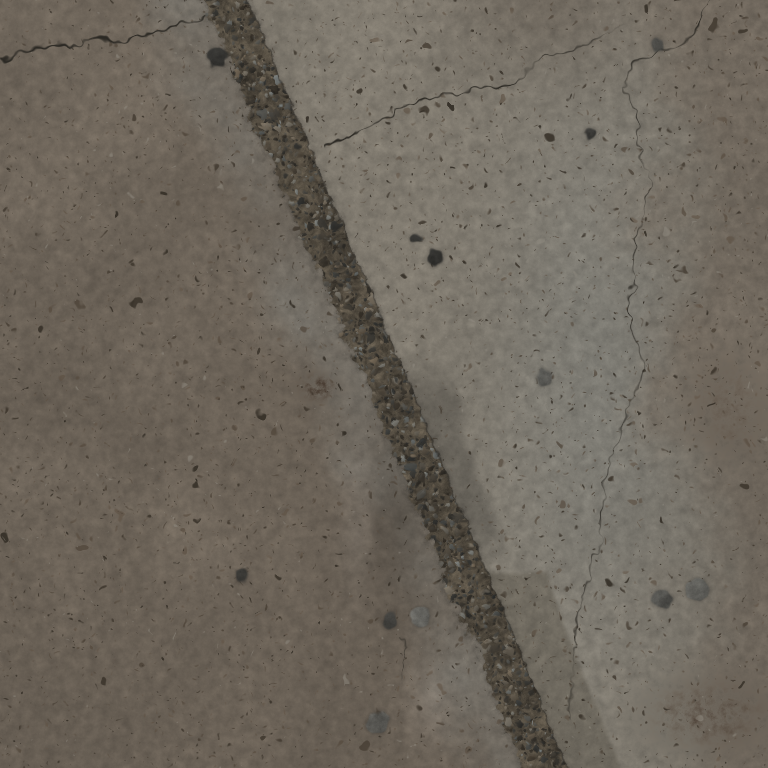
Write a Shadertoy shader that draws this texture.

```glsl
// Weathered concrete slabs split by a diagonal gravel joint, with cracks, stains and pebbles.

// Two cracks and a short hairline, stored end to end.
const vec2 SIDE_CRACKS[16] = vec2[16](
    vec2(0, .922), vec2(.052, .939), vec2(.098, .945), vec2(.169, .948),
    vec2(.215, .96), vec2(.267, .978), vec2(.423, .811), vec2(.475, .833),
    vec2(.534, .866), vec2(.612, .883), vec2(.664, .888), vec2(.703, .924),
    vec2(.768, .945), vec2(.82, .974), vec2(.527, .173), vec2(.521, .115));
const vec2 LONG_CRACK[16] = vec2[16](
    vec2(.927, 1), vec2(.898, .948), vec2(.833, .922), vec2(.81, .889),
    vec2(.829, .857), vec2(.833, .805), vec2(.846, .753), vec2(.827, .688),
    vec2(.82, .583), vec2(.84, .518), vec2(.81, .453), vec2(.788, .362),
    vec2(.779, .29), vec2(.755, .219), vec2(.749, .167), vec2(.742, .063));
// Pebbles: centre, radius, brightness.
const vec4 PEBBLES[12] = vec4[12](
    vec4(.566, .664, .01, .16), vec4(.542, .687, .006, .18), vec4(.316, .249, .009, .2),
    vec4(.508, .193, .01, .24), vec4(.767, .827, .007, .19), vec4(.855, .941, .01, .28),
    vec4(.283, .925, .012, .18), vec4(.709, .508, .01, .32), vec4(.861, .22, .014, .3),
    vec4(.908, .232, .015, .36), vec4(.547, .198, .013, .39), vec4(.491, .06, .014, .34));

vec2 hash2(vec2 p) {
    vec3 q = fract(p.xyx * vec3(.1031, .103, .0973));
    q += dot(q, q.yzx + 33.33);
    return fract((q.xx + q.yz) * q.zy);
}

float corner(vec2 cell, vec2 o, vec2 f) { return dot(hash2(cell + o) * 2.0 - 1.0, f - o); }

float gnoise(vec2 p) {
    vec2 i = floor(p), f = fract(p), u = f * f * (3.0 - 2.0 * f), e = vec2(1, 0);
    return mix(mix(corner(i, e.yy, f), corner(i, e.xy, f), u.x),
               mix(corner(i, e.yx, f), corner(i, e.xx, f), u.x), u.y);
}

float fbm(vec2 p) {
    float sum = 0.0, amp = 1.0;
    for (int i = 0; i < 5; i++) {
        sum += amp * gnoise(p);
        p = mat2(1.6, 1.2, -1.2, 1.6) * p + 7.3;
        amp *= .6;
    }
    return sum;
}

float cover(float d, float soft) { return 1.0 - smoothstep(-soft, soft, d); }

float blob(vec2 p, vec2 centre, vec2 radius) {
    vec2 q = (p - centre) / radius;
    return exp(-dot(q, q));
}

vec3 addCrack(vec3 col, vec2 p, vec2 path[16], int first, int last, float width, float strength, float aa) {
    float d = 1.0;
    for (int i = first; i < last; i++) {
        vec2 a = p - path[i], b = path[i + 1] - path[i];
        d = min(d, length(a - b * clamp(dot(a, b) / dot(b, b), 0.0, 1.0)));
    }
    return mix(col, vec3(.17, .16, .14), clamp(strength, 0.0, 1.0) * cover(d - width, aa));
}

// One jittered stone per grid cell: coverage, random id, shading.
vec3 scatter(vec2 p, float freq, float density, float size, float aa) {
    vec2 q = p * freq, cell = floor(q), rnd = hash2(cell + freq), kind = hash2(cell + 2.7 * freq);
    float radius = size * mix(.35, 1.0, kind.x * kind.x);
    vec2 v = fract(q) - mix(vec2(radius), vec2(1.0 - radius), rnd);
    float d = length(v) - radius * (1.0 + .7 * gnoise(q * 4.0));
    return vec3(cover(d, aa * freq) * step(kind.y, density), rnd.x, dot(v, vec2(-.5, .7)) / radius);
}

vec3 slabs(vec2 p, float across, float cloud) {
    vec3 left = mix(vec3(.41, .375, .333), vec3(.44, .404, .36), smoothstep(.2, .95, p.y + cloud * .4));
    float strip = smoothstep(-.13, -.05, across + cloud * .05) * (.6 + .6 * cloud);
    left = mix(left, vec3(.445, .43, .4), clamp(strip, 0.0, 1.0));
    left *= 1.0 - .13 * blob(p, vec2(.515, .33), vec2(.035, .12));
    left += .06 * (blob(p, vec2(.465, .32), vec2(.022, .08)) + blob(p, vec2(.56, .08), vec2(.03, .05)));

    vec3 right = mix(vec3(.495, .472, .43), vec3(.488, .48, .45), blob(p, vec2(.78, .5), vec2(.13, .35)));
    float brown = smoothstep(.8, .96, p.x + cloud * .12) + .7 * blob(p, vec2(.72, 1), vec2(.13, .09));
    right = mix(right, vec3(.435, .403, .362), min(brown, 1.0));
    float damp = cover(across - .066 + cloud * .045, .012) * smoothstep(.25, .33, p.y) * cover(p.y - .51, .04);
    float repair = max(p.y - .256, .94 * (p.x - .713 - .367 * (.256 - p.y))) + cloud * .01;
    right = mix(right * (1.0 - .17 * damp), vec3(.41, .39, .35), .85 * cover(repair, .004));
    return mix(left, right, smoothstep(-.005, .005, across)) * (1.0 + .08 * cloud);
}

vec3 gravel(vec2 p, float aa) {
    float bed = gnoise(p * 24.0);
    vec3 col = vec3(.31, .283, .24) * (1.0 + .4 * bed + .45 * fbm(p * 90.0));
    for (float i = 0.0; i < 4.0; i++) {
        vec3 s = scatter(p + i * .137, 150.0 - 29.0 * i, .5 - .4 * bed, .42, aa);
        vec3 tint = mix(vec3(1.1, .97, .8), vec3(.95, 1, 1), fract(s.y * 7.0));
        col = mix(col, tint * mix(.15, .5, s.y * s.y) * (1.0 + .15 * s.z), s.x * .8);
    }
    return col;
}

void mainImage(out vec4 fragColor, in vec2 fragCoord) {
    vec2 p = fragCoord / iResolution.xy;
    float aa = 1.0 / iResolution.y, cloud = fbm(p * 5.0), fine = gnoise(p * 95.0), grain = fbm(p * 70.0);
    float across = .923 * (p.x - .294 - .418 * (1.0 - p.y));
    vec3 col = slabs(p, across, cloud) * (1.0 + .14 * grain);
    vec2 q = p + .011 * vec2(gnoise(p * 36.0), gnoise(p * 36.0 + 19.0))
        + .008 * vec2(fine, gnoise(p * 95.0 + 31.0));

    // Rusty stains and scattered grit.
    float rust = blob(p, vec2(.414, .495), vec2(.02, .015)) + .5 * blob(p, vec2(.92, .07), vec2(.07, .04))
        + .3 * blob(p, vec2(.95, .47), vec2(.05, .06));
    col = mix(col, vec3(.25, .2, .16), clamp(rust * (.4 + 1.8 * grain), 0.0, .8));
    for (float i = 0.0; i < 4.0; i++) {
        vec3 s = scatter(q + i * .31, 24.0 + 24.0 * i, .32 + .25 * cloud, .13, aa);
        vec3 tint = mix(vec3(.19, .17, .14), vec3(.4, .34, .28), s.y);
        col = mix(col, s.y > .92 ? vec3(.56, .54, .5) : tint, s.x * mix(.9, .5, s.y));
    }

    // Jagged cracks.
    float fade = .7 + 1.1 * gnoise(p * 30.0), width = .0008 + .0012 * fine;
    col = addCrack(col, q, SIDE_CRACKS, 0, 5, width + .0005, fade + .2, aa);
    col = addCrack(col, q, SIDE_CRACKS, 6, 13, width + .0002, fade * cover(p.x - .78, .06), aa);
    col = addCrack(col, q, SIDE_CRACKS, 14, 15, .0006, .6, aa);
    col = addCrack(col, q, LONG_CRACK, 0, 15, width, fade * mix(.6, 1.0, p.y), aa);

    // Gravel joint: ragged on the left, cleaner and shadowed on the right.
    float ragged = mix(.014, .006, smoothstep(-.01, .01, across));
    float joint = abs(across) - .0265 + ragged * (gnoise(p * 20.0) + .7 * fine + .5 * grain);
    col = mix(col * (1.0 - .14 * cover(joint - .003, .007)), gravel(mix(p, q, .6), aa), cover(joint, aa * 1.5));
    col *= 1.0 - .4 * smoothstep(0.0, .02, across) * cover(abs(joint) - .0005, .002);

    for (int i = 0; i < 12; i++) {
        vec4 s = PEBBLES[i];
        vec2 v = mix(p, q, .6) - s.xy;
        float d = length(v) - s.z;
        vec3 stone = s.w * vec3(1, 1, .96) * (1.0 + .12 * dot(v, vec2(-.5, .7)) / s.z + .3 * grain);
        col = mix(col * (1.0 - .15 * cover(d - .002, .004)), stone, .85 * cover(d, aa * 1.5));
    }
    fragColor = vec4(clamp(col, 0.0, 1.0), 1);
}
```
